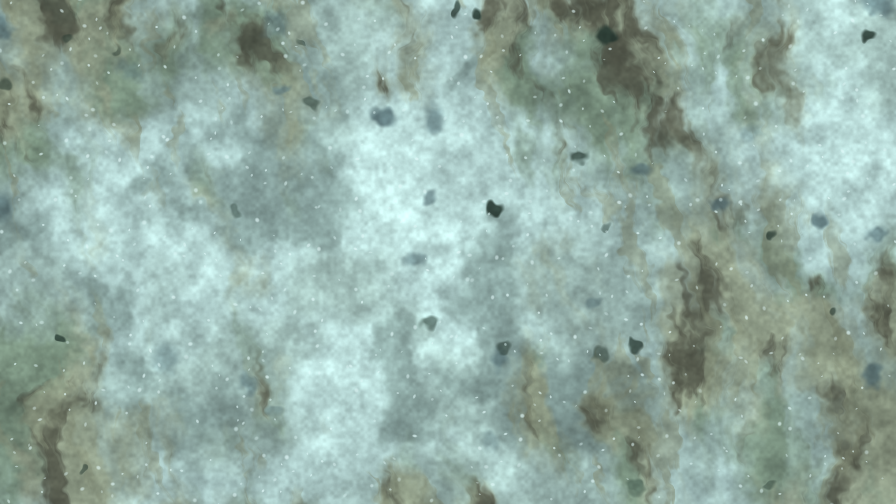
Give the GLSL for this texture, as a WebGL 2 fragment shader.

```glsl
#version 300 es
precision highp float;
// Pale, sugary crystalline stone with steep rusty and olive stains.
// Warped fractal noise lays out the pale ground, grey clouds and stains;
// jittered cells scatter the mineral flecks and the tiny glints.
uniform vec2 u_resolution;
out vec4 fragColor;

const vec3 PALE = vec3(0.69, 0.815, 0.805);
const vec3 MID = vec3(0.605, 0.715, 0.695);
const vec3 GREY = vec3(0.48, 0.575, 0.56);
const vec3 OLIVE = vec3(0.48, 0.575, 0.49);
const vec3 TAN = vec3(0.59, 0.635, 0.535);
const vec3 RUST = vec3(0.32, 0.33, 0.28);
const vec3 SLATE = vec3(0.33, 0.43, 0.45);
const vec3 FLECK = vec3(0.16, 0.23, 0.20);
const vec3 GLINT = vec3(0.90, 0.99, 0.99);
const float STREAK_LEAN = -0.20;  // radians from the vertical
const float PATCH_SCALE = 2.3;    // large patches per canvas height
const float WARP = 0.12;
const float GRAIN = 0.20;
const float MOTTLE = 0.42;
const float BROAD_SHADE = 0.50;

float hash(vec2 p) {
    vec3 q = fract(vec3(p.xyx) * 0.1031);
    q += dot(q, q.yzx + 33.33);
    return fract((q.x + q.y) * q.z);
}

vec2 hash2(vec2 p) { return vec2(hash(p), hash(p + 71.7)); }

mat2 rotation(float a) {
    float c = cos(a), s = sin(a);
    return mat2(c, s, -s, c);
}

float noise(vec2 p) {
    vec2 i = floor(p), f = fract(p);
    f = f * f * (3.0 - 2.0 * f);
    return mix(mix(hash(i), hash(i + vec2(1, 0)), f.x),
               mix(hash(i + vec2(0, 1)), hash(i + vec2(1, 1)), f.x), f.y);
}

float fbm(vec2 p) {
    float sum = 0.0, amp = 0.516;
    mat2 turn = rotation(0.6);
    for (int i = 0; i < 5; i++) {
        sum += amp * noise(p);
        p = turn * p * 2.03 + 17.3;
        amp *= 0.5;
    }
    return sum;
}

// Coverage of randomly turned ellipses, at most one per cell.
float scatter(vec2 p, float cell, float density, float radius, float soft, float seed) {
    vec2 home = floor(p / cell);
    float cover = 0.0;
    for (int y = -1; y <= 1; y++)
    for (int x = -1; x <= 1; x++) {
        vec2 id = home + vec2(x, y);
        vec2 key = id + seed;
        if (hash(key + 5.1) > density) continue;
        vec2 d = p - (id + hash2(key + 11.0)) * cell;
        d = rotation(6.283 * hash(key + 23.0)) * d;
        d.x *= mix(1.0, 1.8, hash(key + 31.0));
        float r = radius * mix(0.45, 1.0, hash(key + 43.0));
        float disc = 1.0 - smoothstep(r * (1.0 - soft), r * (1.0 + soft), length(d));
        cover = max(cover, disc * mix(0.45, 1.0, hash(key + 57.0)));
    }
    return cover;
}

void main() {
    vec2 p = gl_FragCoord.xy / u_resolution.y;
    vec2 bend = vec2(fbm(p * 6.0 + 3.0), fbm(p * 6.0 + 40.0)) - 0.5;
    vec2 jitter = vec2(noise(p * 70.0), noise(p * 70.0 + 90.0)) - 0.5;
    vec2 w = p + WARP * bend + 0.012 * jitter;
    vec2 ragged = p + 0.014 * jitter;
    vec2 along = rotation(STREAK_LEAN) * w;
    float area = fbm(w * PATCH_SCALE + 29.0);

    // Pale ground, cleanest away from the stains, with soft grey clouds
    float light = fbm(w * 4.5 + 12.0) + 0.5 * (0.5 - area);
    vec3 col = mix(MID, PALE, smoothstep(0.36, 0.58, light));
    float cloud = fbm(w * 5.0 + 64.0);
    col = mix(col, GREY, 0.8 * smoothstep(0.55, 0.70, cloud));

    // Steep stains: olive and tan, with dark rusty cores
    float streak = fbm(along * vec2(13.0, 4.0) + 7.0);
    float stain = smoothstep(0.48, 0.63, 0.62 * area + 0.38 * streak);
    float hue = fbm(along * vec2(9.0, 5.0) + 150.0);
    col = mix(col, mix(OLIVE, TAN, smoothstep(0.38, 0.58, hue)), 0.85 * stain);
    float core = smoothstep(0.54, 0.70, fbm(along * vec2(16.0, 6.5) + 210.0));
    col = mix(col, RUST, 0.75 * core * smoothstep(0.25, 0.9, stain));
    float thread = smoothstep(0.58, 0.70, fbm(along * vec2(24.0, 6.0) + 260.0));
    col = mix(col, TAN * 0.92, 0.55 * thread * smoothstep(0.42, 0.54, area));
    col *= 1.0 + BROAD_SHADE * (0.48 - area);

    // Blurred slate spots and crisper dark flecks
    col = mix(col, SLATE, 0.8 * scatter(ragged, 0.17, 0.30, 0.030, 0.5, 300.0));
    col = mix(col, FLECK, 0.9 * scatter(ragged, 0.14, 0.22, 0.017, 0.35, 500.0));

    // Mottling, fine grain and glints
    col *= 1.0 + MOTTLE * (fbm(p * 26.0 + 80.0) - 0.5);
    float grain = 0.55 * noise(p * 135.0) + 0.45 * noise(p * 75.0 + 33.0);
    col *= 1.0 + GRAIN * (grain - 0.5);
    col = mix(col, GLINT, 0.65 * scatter(p, 0.030, 0.32, 0.0042, 0.6, 700.0));
    fragColor = vec4(clamp(col, 0.0, 1.0), 1.0);
}
```
